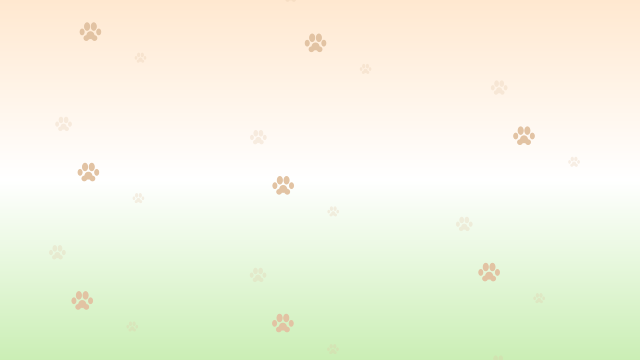
Write a Shadertoy shader that draws this pattern.

```glsl
#define PAW_SIZE 0.030
#define PALE_OPACITY 0.26
#define COLUMNS 3
#define ROWS 3
#define FIRST_PAW vec2(0.30, 0.93)
#define PAW_PITCH vec2(0.57, -0.39)
#define COLUMN_DROP 0.072
#define JITTER vec2(0.17, 0.05)

const vec3 PEACH = vec3(1.0, 0.91, 0.815);
const vec3 WHITE = vec3(1.0);
const vec3 MEADOW = vec3(0.795, 0.935, 0.71);
const vec3 TAN = vec3(0.886, 0.765, 0.64);

vec2 hash22(vec2 p) {
    vec3 q = fract(p.xyx * vec3(0.1031, 0.1030, 0.0973));
    q += dot(q, q.yzx + 33.33);
    return fract((q.xx + q.yz) * q.zy);
}

float smoothUnion(float a, float b, float k) {
    float h = max(k - abs(a - b), 0.0) / k;
    return min(a, b) - 0.25 * h * h * k;
}

// Approximate distance to an axis-aligned ellipse
float ellipse(vec2 p, vec2 r) {
    float k = length(p / r);
    return k * (k - 1.0) / max(length(p / (r * r)), 1e-4);
}

// Paw of half-width 1, mirrored about x = 0
float pawDistance(vec2 p) {
    p.x = abs(p.x);
    float innerToe = ellipse(p - vec2(0.31, 0.50), vec2(0.28, 0.39));
    float outerToe = ellipse(p - vec2(0.77, 0.0), vec2(0.23, 0.31));
    float dome = length(p - vec2(0.0, -0.30)) - 0.36;
    float lobe = length(p - vec2(0.38, -0.57)) - 0.26;
    return min(min(innerToe, outerToe), smoothUnion(dome, lobe, 0.12));
}

// Antialiased coverage of a paw, p measured from its centre
float paw(vec2 p, float size) {
    float pixel = 1.0 / iResolution.y;
    return 1.0 - smoothstep(-0.6 * pixel, 0.6 * pixel, pawDistance(p / size) * size);
}

void mainImage(out vec4 fragColor, in vec2 fragCoord) {
    vec2 uv = fragCoord / iResolution.y;

    // Peach sky through white to green
    vec3 color = mix(MEADOW, WHITE, clamp(uv.y * 2.0, 0.0, 1.0));
    color = mix(color, PEACH, clamp(uv.y * 2.0 - 1.0, 0.0, 1.0));

    // Jittered groups: one strong paw with two pale companions
    for (int col = 0; col < COLUMNS; col++) {
        for (int row = 0; row < ROWS; row++) {
            vec2 cell = vec2(col, row);
            vec2 center = FIRST_PAW + cell * PAW_PITCH;
            center.y -= COLUMN_DROP * cell.x * cell.x;
            center += (hash22(cell + 7.0) - 0.5) * JITTER;

            vec2 p = uv - center;
            float pale = paw(p - vec2(-0.069, 0.134), PAW_SIZE * 0.77);
            pale = max(pale, paw(p - vec2(0.139, -0.072), PAW_SIZE * 0.54));
            color = mix(color, TAN, pale * PALE_OPACITY);
            color = mix(color, TAN, paw(p, PAW_SIZE));
        }
    }
    fragColor = vec4(color, 1.0);
}
```
